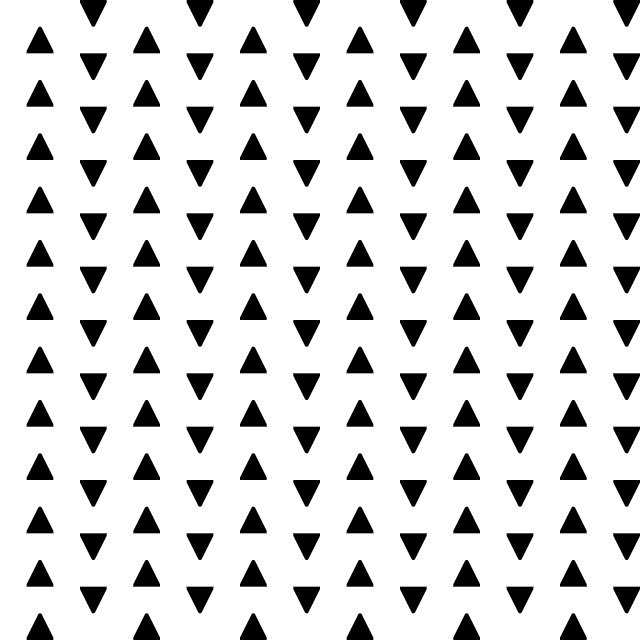
A WebGL 1 fragment shader for this pattern:

```glsl
precision highp float;

uniform vec2 u_resolution;

const float REPEATS = 12.0;      // columns across and rows down; even, so that it tiles
const float PITCH = 2.0;         // column and row spacing, in triangle widths
const float HALF_SIZE = 0.5;     // half the width and height of a triangle
const float TIP_RADIUS = 0.076;  // rounding of the tip
const vec2 SIDE_SLOPE = vec2(1.0, 2.0);  // run and rise of the slanted sides
const vec3 PAPER = vec3(1.0);
const vec3 INK = vec3(0.0);

// Signed distance to an upward triangle with a rounded tip, trimmed to its box
float triangleDistance(vec2 p) {
  vec2 side = normalize(SIDE_SLOPE);
  vec2 q = vec2(abs(p.x), HALF_SIZE - TIP_RADIUS - p.y);
  float wedge = dot(q, side) > 0.0 ? dot(q, vec2(side.y, -side.x)) : length(q);
  vec2 box = abs(p) - HALF_SIZE;
  return max(wedge - TIP_RADIUS, max(box.x, box.y));
}

void main() {
  vec2 scale = vec2(REPEATS * PITCH);
  vec2 p = gl_FragCoord.xy / u_resolution * scale;
  float pixel = scale.y / min(u_resolution.x, u_resolution.y);

  // Alternate columns point up and down, offset by half a row
  float x = p.x - HALF_SIZE;
  float direction = mod(floor(x / PITCH), 2.0) < 0.5 ? 1.0 : -1.0;
  float y = p.y + HALF_SIZE * direction;

  // Centre each triangle in its cell, then flip the downward ones
  vec2 cell = mod(vec2(x, y), PITCH) - 0.5 * PITCH;
  cell.y *= direction;

  float coverage = clamp(0.5 - triangleDistance(cell) / pixel, 0.0, 1.0);
  gl_FragColor = vec4(mix(PAPER, INK, coverage), 1.0);
}
```
